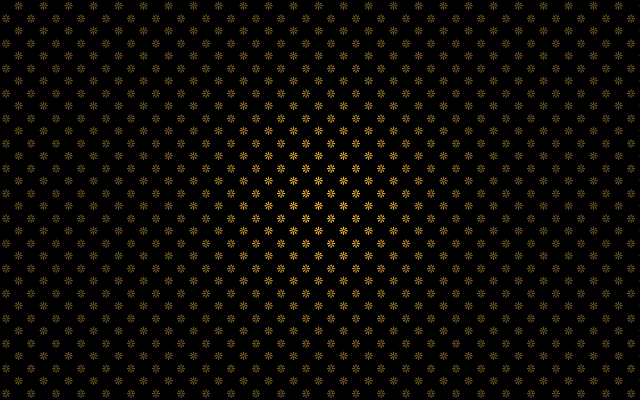
A Shadertoy shader for this pattern:

```glsl
const float TAU = 6.2831853;
const float CANVAS_HEIGHT = 480.0;   // design units along the canvas height
const float SPACING = 30.0;
const vec3 DIM_GOLD = vec3(0.40, 0.32, 0.15);
const vec3 BRIGHT_GOLD = vec3(1.0, 0.75, 0.24);

// Offset from the nearest point of a square lattice
vec2 repeatCell(vec2 p, vec2 origin, float spacing) {
    return (fract((p - origin) / spacing + 0.5) - 0.5) * spacing;
}

// Fold the plane into one sector around the x axis
vec2 foldSectors(vec2 p, float count) {
    float sector = TAU / count;
    float angle = atan(p.y, p.x + 1e-5);
    angle -= sector * floor(angle / sector + 0.5);
    return length(p) * vec2(cos(angle), sin(angle));
}

// Round petal that widens from its root to its tip
float petalDistance(vec2 p, float root, float tip, float rootWidth, float tipWidth) {
    float along = clamp(p.x, root, tip);
    float width = mix(rootWidth, tipWidth, (along - root) / (tip - root));
    return length(p - vec2(along, 0.0)) - width;
}

float flowerDistance(vec2 p) {
    return petalDistance(foldSectors(p, 8.0), 1.0, 4.1, 0.25, 0.85);
}

float radialGlow(vec2 p, vec2 center, float radius) {
    vec2 d = (p - center) / radius;
    return exp(-dot(d, d));
}

void mainImage(out vec4 fragColor, in vec2 fragCoord) {
    float pixel = CANVAS_HEIGHT / iResolution.y;
    vec2 p = fragCoord * pixel;

    // Two interleaved lattices form the staggered rows
    vec2 flowerA = repeatCell(p, vec2(7.3, 7.7), SPACING);
    vec2 flowerB = repeatCell(p, vec2(22.3, 23.1), SPACING);
    float d = min(flowerDistance(flowerA), flowerDistance(flowerB));
    float coverage = 1.0 - smoothstep(-0.5 * pixel, 0.5 * pixel, d);

    // Gold brightens towards the middle
    float glow = radialGlow(p, vec2(390.0, 236.0), 135.0);
    vec3 gold = mix(DIM_GOLD, BRIGHT_GOLD, glow);
    fragColor = vec4(gold * coverage, 1.0);
}
```
